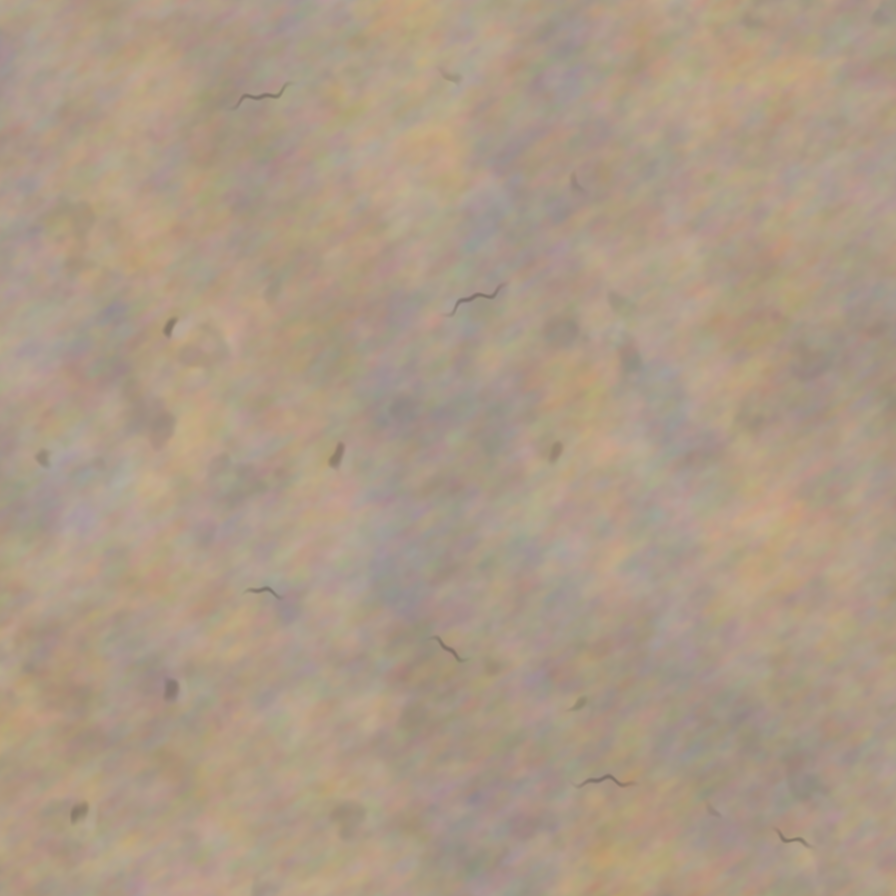
This texture is drawn by a WebGL 1 fragment shader. Its source:

```glsl
precision highp float;
// Weathered sandstone: grey and ochre mottling in soft vertical streaks,
// with a fine slanted grain of faint colour. Layered value noise gives the
// body; a jittered cell grid scatters short wavy cracks and small pits.
uniform vec2 u_resolution;

#define STREAK_FREQ vec2(9.0, 2.2)
#define MOTTLE_FREQ 11.0
#define GRAIN_FREQ vec2(38.0, 66.0)
#define GRAIN_ANGLE 0.6
#define GRAIN_TINT 0.085
#define LIGHT_CONTRAST 0.26
#define CRACK_CELLS 5.0
#define CRACK_SHARE 0.36
#define CRACK_WIDTH 0.0028
#define PIT_CELLS 7.0
#define PIT_SHARE 0.24

const vec3 GREY = vec3(0.645, 0.594, 0.556);
const vec3 OCHRE = vec3(0.718, 0.622, 0.500);
const vec3 PALE = vec3(0.720, 0.685, 0.620);
const vec3 SHADOW = vec3(0.420, 0.375, 0.345);

float hash(vec2 p) {
  vec3 q = fract(vec3(p.xyx) * 0.1031);
  q += dot(q, q.yzx + 33.33);
  return fract((q.x + q.y) * q.z);
}

mat2 rotation(float a) {
  float c = cos(a), s = sin(a);
  return mat2(c, -s, s, c);
}

float noise(vec2 p) {
  vec2 i = floor(p), f = fract(p);
  f = f * f * f * (f * (f * 6.0 - 15.0) + 10.0);
  return mix(mix(hash(i), hash(i + vec2(1.0, 0.0)), f.x),
             mix(hash(i + vec2(0.0, 1.0)), hash(i + vec2(1.0)), f.x), f.y);
}

// Layered noise centred on zero, each layer turned to hide the lattice.
float layers(vec2 p) {
  float sum = 0.0, weight = 0.5;
  for (int i = 0; i < 4; i++) {
    sum += weight * (noise(p) - 0.5);
    p = rotation(0.65) * p * 1.93 + 17.3;
    weight *= 0.55;
  }
  return sum;
}

// Slanted grain, two sizes, centred on zero.
float grain(vec2 p, float seed) {
  vec2 q = rotation(GRAIN_ANGLE) * p * GRAIN_FREQ.x;
  q.y *= GRAIN_FREQ.y / GRAIN_FREQ.x;
  return 0.6 * noise(q + seed) + 0.4 * noise(q * 1.9 + seed * 2.0) - 0.5;
}

// Short wavy cracks, at most one per cell.
float cracks(vec2 p) {
  vec2 cell = floor(p * CRACK_CELLS) + 40.0;
  vec2 jitter = vec2(hash(cell + 3.1), hash(cell + 7.7)) - 0.5;
  vec2 d = (fract(p * CRACK_CELLS) - 0.5 - 0.4 * jitter) / CRACK_CELLS;
  d = rotation((hash(cell + 11.9) - 0.35) * 1.5) * d;
  float phase = 6.283 * hash(cell + 19.3);
  float wave = 0.004 * sin(d.x * 110.0 + phase) + 0.002 * sin(d.x * 260.0);
  float reach = mix(0.025, 0.05, hash(cell + 23.0));
  float body = 1.0 - smoothstep(0.2, 1.0, abs(d.x) / reach);
  float line = 1.0 - smoothstep(0.0, CRACK_WIDTH * 1.7, abs(d.y - wave));
  return line * body * step(hash(cell), CRACK_SHARE);
}

// Small pits: x is the dark hollow, y the pale chip beside it.
vec2 pits(vec2 p) {
  vec2 cell = floor(p * PIT_CELLS) + 90.0;
  vec2 jitter = vec2(hash(cell + 5.3), hash(cell + 9.1)) - 0.5;
  vec2 d = (fract(p * PIT_CELLS) - 0.5 - 0.4 * jitter) / PIT_CELLS;
  d += 0.012 * vec2(noise(p * 60.0) - 0.5, noise(p * 60.0 + 31.0) - 0.5);
  d = rotation((hash(cell + 2.7) - 0.5) * 2.0) * d;
  float hollow = 1.0 - smoothstep(0.2, 1.0, length(d / vec2(0.009, 0.019)));
  vec2 beside = d - vec2(0.013, -0.004);
  float chip = 1.0 - smoothstep(0.2, 1.0, length(beside / vec2(0.011, 0.020)));
  float strength = mix(0.3, 1.0, hash(cell + 13.0));
  return vec2(hollow, chip) * strength * step(hash(cell), PIT_SHARE);
}

void main() {
  vec2 p = gl_FragCoord.xy / u_resolution.y;
  vec2 warped = p + 0.035 * vec2(layers(p * 6.0), layers(p * 6.0 + 50.0));

  // Stone body: streaks and mottles choose between grey and ochre.
  float streak = layers(warped * STREAK_FREQ + 8.0);
  float mottle = layers(warped * MOTTLE_FREQ + 21.0);
  float hue = 0.5 + 1.25 * streak + 1.2 * mottle + 0.35 * grain(p, 4.0);
  vec3 colour = mix(GREY, OCHRE, clamp(hue, -0.1, 1.2));

  // Broad and fine light and shade.
  float shade = 0.55 * layers(warped * vec2(8.0, 5.0) + 63.0)
              + 0.55 * layers(p * 24.0 + 77.0) + 0.24 * grain(p, 12.0);
  colour *= 1.0 + LIGHT_CONTRAST * shade;

  // Faint pink, green and blue tints in the grain.
  vec3 tint = vec3(grain(p, 27.0), grain(p, 51.0), grain(p, 83.0));
  colour += GRAIN_TINT * (tint - 0.55 * dot(tint, vec3(0.333)));

  // Soft dark stains, then chips, hollows and cracks.
  float stain = smoothstep(0.14, 0.34, layers(warped * 13.0 + 130.0));
  colour = mix(colour, SHADOW + 0.08, 0.32 * stain);
  vec2 pit = pits(p);
  colour = mix(colour, PALE, 0.5 * pit.y);
  colour = mix(colour, SHADOW, 0.6 * pit.x);
  colour = mix(colour, SHADOW, 0.6 * cracks(p));
  gl_FragColor = vec4(colour, 1.0);
}
```
